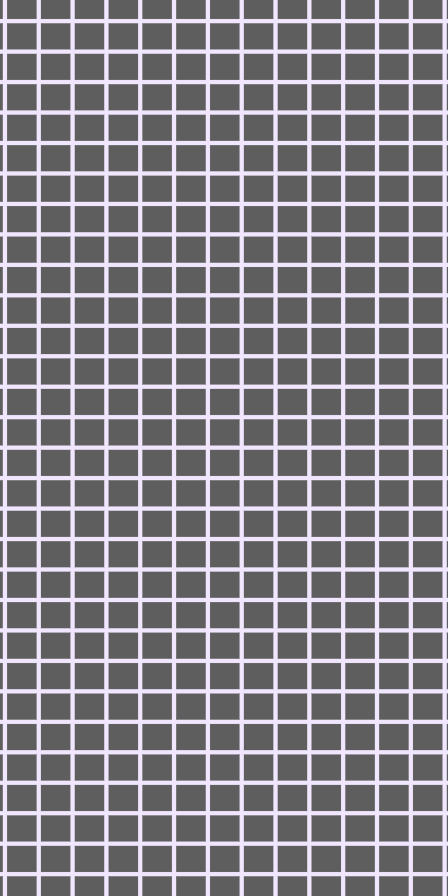
This pattern is drawn by a Shadertoy shader. Its source:

```glsl
// Flat grey tiles separated by a regular grid of pale lavender lines.
// Each axis is folded into one cell; the distance to the nearest line
// gives its antialiased coverage, and the two axes are joined as a union.

// Distance from each coordinate to the nearest grid line on its axis
vec2 gridDistance(vec2 p, vec2 pitch, vec2 origin) {
    vec2 cell = fract((p - origin) / pitch + 0.5) - 0.5;
    return abs(cell) * pitch;
}

void mainImage(out vec4 fragColor, in vec2 fragCoord) {
    // One unit is the canvas width
    vec2 p = fragCoord / iResolution.x;
    float pixel = 1.0 / iResolution.x;

    // Cells are slightly wider than tall
    vec2 pitch = vec2(0.0755, 0.0680);
    vec2 origin = vec2(0.0110, 0.0488);
    vec2 dist = gridDistance(p, pitch, origin);

    // Soft-edged lines of equal width on both axes
    float halfWidth = 0.0048;
    float softness = 0.65 * pixel;
    vec2 coverage = 1.0 - smoothstep(halfWidth - softness, halfWidth + softness, dist);
    float line = max(coverage.x, coverage.y);

    vec3 tileColor = vec3(0.37);
    vec3 lineColor = vec3(0.94, 0.90, 0.995);
    fragColor = vec4(mix(tileColor, lineColor, line), 1.0);
}
```
